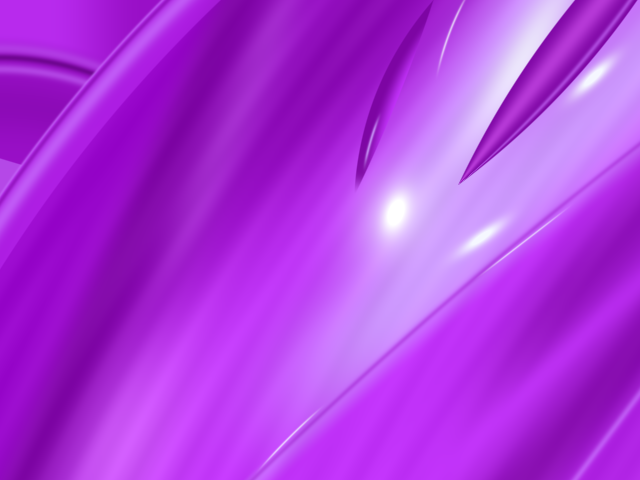
This background is drawn by a Shadertoy shader. Its source:

```glsl
// Glossy violet folds sweeping diagonally, with a glass blade and bright glints.
// Soft bands follow bent strokes, signed distances cut the hard folds, and
// stretched gradient noise adds faint streaks along the sheen.

const vec3 DEEP = vec3(.49, .02, .64);
const vec3 VIOLET = vec3(.60, .06, .78);
const vec3 MAGENTA = vec3(.76, .20, .98);
const vec3 LILAC = vec3(.78, .43, .99);
const vec3 PALE = vec3(.81, .64, 1.);
const vec3 GLOW = vec3(.96, .97, 1.);
const float SOFT = .002;         // edge softness in canvas heights
const float STREAK_GAIN = .055;
const vec2 STREAK_SCALE = vec2(24., 1.6);

vec2 gradientAt(vec2 cell) {
    float h = 6.2832 * fract(sin(dot(cell, vec2(127.1, 311.7))) * 4375.85);
    return vec2(cos(h), sin(h));
}

float gradientNoise(vec2 p) {
    vec2 i = floor(p), f = p - i, e = vec2(1., 0.);
    vec2 w = f * f * f * (f * (f * 6. - 15.) + 10.);
    float low = mix(dot(gradientAt(i), f), dot(gradientAt(i + e), f - e), w.x);
    float high = mix(dot(gradientAt(i + e.yx), f - e.yx),
                     dot(gradientAt(i + 1.), f - 1.), w.x);
    return mix(low, high, w.y);
}

// x: signed distance, positive right of the line from.xy -> .zw; y: place along it
vec2 stroke(vec2 p, vec4 line, float bend) {
    vec2 span = line.zw - line.xy, q = p - line.xy;
    float t = dot(q, span) / dot(span, span);
    float d = dot(q, vec2(span.y, -span.x)) / length(span);
    return vec2(d - bend * 4. * t * (1. - t), t);
}

float bell(float d, float width) { return exp(-d * d / (width * width)); }
float side(float d) { return smoothstep(-SOFT, SOFT, d); }

float band(vec2 p, vec4 line, float width) {
    return bell(stroke(p, line, 0.).x, width);
}

// Band that fades out at both ends
float streak(vec2 p, vec4 line, float bend, float width) {
    vec2 s = stroke(p, line, bend);
    return bell(s.x, width) * smoothstep(0., .35, s.y) * smoothstep(1., .65, s.y);
}

float spot(vec2 p, vec2 center, vec2 radius, float angle) {
    float c = cos(angle), s = sin(angle);
    vec2 q = mat2(c, -s, s, c) * (p - center) / radius;
    return exp(-dot(q, q));
}

void paint(inout vec3 color, vec3 tone, float amount) {
    color = mix(color, tone, clamp(amount, 0., 1.));
}

// Horizontal layers behind the large fold
vec3 backLayers(vec2 p) {
    float h = p.y - .88 + .9 * p.x * p.x;
    vec3 c = mix(VIOLET, MAGENTA, .75 * smoothstep(0., .05, h) * smoothstep(.3, .1, p.x));
    paint(c, DEEP, .45 * bell(h + .1, .06));
    paint(c, LILAC, .55 * bell(h + .024, .01) + .4 * bell(h - .018, .012));
    paint(c, DEEP * .85, .9 * bell(h, .007));
    paint(c, LILAC, .6 * side(.67 - p.y - .3 * p.x));
    return c;
}

// Broad soft shading and the two pale arms
vec3 upperFold(vec2 p) {
    vec3 c = mix(VIOLET, MAGENTA, smoothstep(-.13, .2, p.x - p.y));
    float valley = stroke(p, vec4(.05, 0., .495, 1.), 0.).x;
    paint(c, vec3(.6, .03, .8), smoothstep(0., -.06, valley));
    paint(c, DEEP, .6 * band(p, vec4(.52, .62, .82, 1.05), .09) * smoothstep(.5, .9, p.y));
    paint(c, vec3(.76, .36, .92), .5 * streak(p, vec4(.28, .3, .68, 1.2), 0., .05));
    paint(c, vec3(.82, .4, .97), .75 * spot(p, vec2(.24, .06), vec2(.13, .26), -.5));
    paint(c, DEEP, .95 * bell(valley, valley < 0. ? .045 : .075));
    vec2 arm = stroke(p, vec4(.52, .05, 1.3, .83), 0.);
    paint(c, PALE, .9 * bell(arm.x, .13) * smoothstep(-.1, .4, arm.y));
    arm = stroke(p, vec4(.8, .45, 1.17, 1.05), 0.);
    paint(c, PALE, .9 * bell(arm.x, .12) * smoothstep(-.2, .25, arm.y));
    paint(c, GLOW, .85 * spot(p, vec2(1.09, .88), vec2(.045, .22), -.55));
    return c;
}

// Fold below the long crease
vec3 lowerFold(vec2 p, float depth) {
    vec3 c = mix(LILAC, MAGENTA, smoothstep(0., .05, depth));
    paint(c, DEEP, .7 * band(p, vec4(1., .18, 1.36, .57), .075) * smoothstep(.88, 1.2, p.x));
    paint(c, DEEP, .9 * band(p, vec4(1.07, -.03, 1.36, .31), .075));
    paint(c, MAGENTA, .65 * band(p, vec4(1.02, .11, 1.34, .42), .024));
    float corner = stroke(p, vec4(1.198, 0., 1.333, .18), 0.).x;
    paint(c, mix(VIOLET, MAGENTA, .6), side(corner));
    paint(c, LILAC, .7 * bell(corner, .007));
    return c;
}

void mainImage(out vec4 fragColor, in vec2 fragCoord) {
    vec2 p = fragCoord / iResolution.xy * vec2(4. / 3., 1.);
    vec3 c = upperFold(p);

    // Long crease with thin reflections
    float crease = stroke(p, vec4(.52, 0., 1.333, .705), -.015).x;
    paint(c, lowerFold(p, crease), smoothstep(-.012, .008, crease));
    paint(c, VIOLET, .4 * bell(crease - .004, .005));
    paint(c, GLOW, .7 * streak(p, vec4(.53, .01, .68, .16), -.004, .0022));
    paint(c, GLOW, .6 * streak(p, vec4(.98, .41, 1.2, .58), 0., .002));

    // Streaks along the folds
    vec2 flow = stroke(p, vec4(.3, 0., .95, 1.), -.03);
    c += STREAK_GAIN * gradientNoise(flow * STREAK_SCALE);

    // Left rim
    float rim = stroke(p, vec4(0., .592, .339, 1.), -.012).x;
    paint(c, MAGENTA, .45 * side(.085 - rim));
    paint(c, LILAC, .75 * bell(rim - .03, .018));
    paint(c, DEEP, .5 * bell(rim - .008, .005));
    c = mix(backLayers(p), c, side(rim));
    paint(c, LILAC, .6 * bell(rim, .003));

    // Narrow hollow
    vec4 slit = vec4(.738, .592, .903, 1.);
    vec2 hollow = stroke(p, slit, -.038);
    float inside = side(hollow.x) * side(-stroke(p, slit, .008).x);
    paint(c, mix(DEEP, MAGENTA, smoothstep(.012, .05, hollow.x)),
          inside * smoothstep(0., .12, hollow.y));
    paint(c, PALE, .8 * streak(p, vec4(.757, .64, .795, .77), -.004, .003));
    paint(c, GLOW, .7 * streak(p, vec4(.908, .83, .985, 1.03), -.01, .0025));

    // Flare and glints
    paint(c, GLOW, .45 * spot(p, vec2(.825, .55), vec2(.07, .09), -.4));
    paint(c, vec3(1.), 1.5 * spot(p, vec2(.825, .557), vec2(.024, .042), -.35));
    paint(c, GLOW, 1.2 * spot(p, vec2(1.003, .505), vec2(.055, .013), .62));
    paint(c, GLOW, 1.2 * spot(p, vec2(1.236, .839), vec2(.055, .014), .75));

    // Glass blade
    vec2 left = stroke(p, vec4(.955, .615, 1.198, 1.), -.014);
    float right = stroke(p, vec4(.955, .615, 1.328, 1.), .022).x;
    float across = left.x / max(left.x - right, .001);
    vec3 glass = mix(DEEP, vec3(.71, .22, .84), bell(across - .42, .25));
    paint(glass, LILAC, .6 * bell(across - .88, .05));
    paint(c, glass, side(left.x) * side(-right) * side(left.y));

    fragColor = vec4(clamp(c, 0., 1.), 1.);
}
```
